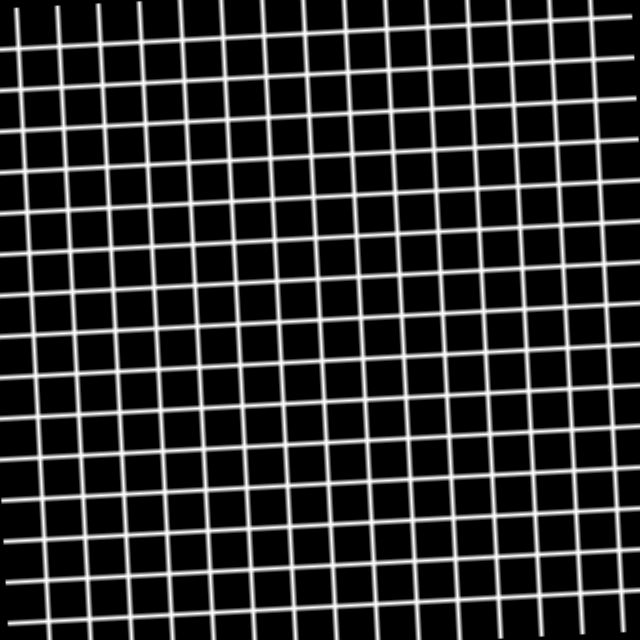
Reproduce this pattern procedurally as a three.js fragment shader.

```glsl
// A tilted square grid of soft white lines on black, fifteen lines each way.
// The plane is turned about its centre and measured in cells; each line is a
// linear falloff from the nearest whole coordinate, cut off past the last cell.

#define TILT_DEGREES 3.0
#define CELL_SIZE 0.064
#define LAST_LINE 7.0
#define LINE_REACH 8.0
#define LINE_HALF_WIDTH 0.096
#define END_SOFTNESS 0.03
#define LINE_COLOR vec3(1.0)
#define GROUND_COLOR vec3(0.0)

varying vec2 vUv;

vec2 rotate(vec2 p, float angle) {
  float c = cos(angle);
  float s = sin(angle);
  return vec2(c * p.x + s * p.y, c * p.y - s * p.x);
}

// Brightness of the parallel lines crossing one axis, running along the other
float lineSet(float across, float along) {
  float nearest = clamp(floor(across + 0.5), -LAST_LINE, LAST_LINE);
  float glow = clamp(1.0 - abs(across - nearest) / LINE_HALF_WIDTH, 0.0, 1.0);
  float ends = 1.0 - smoothstep(LINE_REACH - END_SOFTNESS,
                                LINE_REACH + END_SOFTNESS, abs(along));
  return glow * ends;
}

void main() {
  // Grid coordinates in cells, centred on the canvas
  vec2 cell = rotate(vUv - 0.5, radians(TILT_DEGREES)) / CELL_SIZE;

  float upright = lineSet(cell.x, cell.y);
  float level = lineSet(cell.y, cell.x);

  // Screen blend brightens the crossings
  float light = 1.0 - (1.0 - upright) * (1.0 - level);
  gl_FragColor = vec4(mix(GROUND_COLOR, LINE_COLOR, light), 1.0);
}
```
